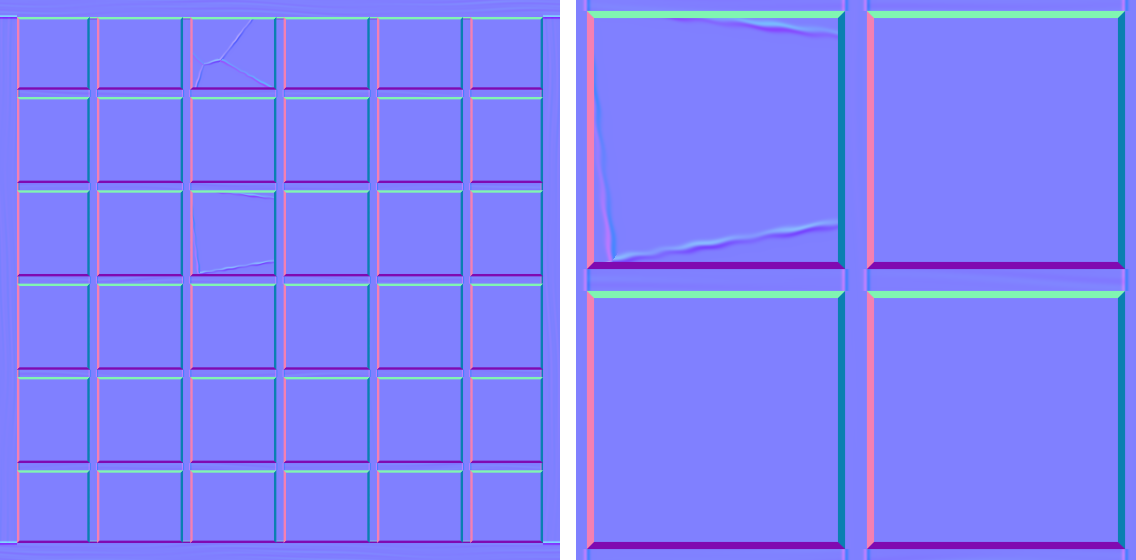
Left: the whole. Right: its middle third, enlarged.
Reproduce this texture map procedurally as a WebGL 1 fragment shader.

```glsl
precision highp float;

// Normal map of a six by six window lattice: bevelled panes in a wooden frame.
// Panes come from box distances per cell, grain from layered sines, and the
// cracks in two panes from the borders of small cellular diagrams.

uniform vec2 u_resolution;

const float CELLS = 6.0;
const float FRAME = 0.182;      // frame width, in cells
const float BAR = 0.039;        // half width of a glazing bar
const float BEVEL = 0.0255;     // width of a pane bevel
const vec2 STEEP = vec2(0.923, 0.385);  // sideways and upward part of a bevel normal

float cover(float d, float aa) {
  return clamp(d / aa + 0.5, 0.0, 1.0);
}

float band(float d, float start, float end, float aa) {
  return cover(d - start, aa) * cover(end - d, aa);
}

// Inward direction of the nearest side (xy) and depth inside the box (z).
vec3 boxInside(vec2 p, vec2 lo, vec2 hi, float aa) {
  vec2 depth = min(p - lo, hi - p);
  vec2 inward = sign(lo + hi - 2.0 * p);
  float sideways = cover(depth.y - depth.x, aa);
  vec2 dir = mix(vec2(0.0, inward.y), vec2(inward.x, 0.0), sideways);
  return vec3(dir, min(depth.x, depth.y));
}

vec3 bevelNormal(vec2 dir) {
  return vec3(dir * STEEP.x, STEEP.y);
}

// Wall slope of a soft groove, peaking at one at distance w from its centre.
float groove(float d, float w) {
  float t = d / w;
  return t * exp(0.5 - 0.5 * t * t);
}

// Wood streaks running along u.
float grain(float u, float v, float seed) {
  float w = v + 0.025 * sin(1.7 * u + seed) + 0.008 * sin(4.3 * u + 9.0 * v + 2.0 * seed);
  float streaks = sin(88.0 * w + 2.0 * sin(1.3 * u + seed)) + 0.6 * sin(163.0 * w + 1.4 * u);
  return streaks * (0.6 + 0.4 * sin(2.1 * u + 14.0 * v + seed));
}

// Keeps the two seeds closest to p.
void visit(vec2 p, vec2 seed, inout vec2 first, inout vec2 second) {
  float d = distance(p, seed);
  if (d < distance(p, first)) {
    second = first;
    first = seed;
  } else if (d < distance(p, second)) {
    second = seed;
  }
}

// Sideways slope of the cracks between four cellular seeds.
vec2 crackSlope(vec2 p, vec2 a, vec2 b, vec2 c, vec2 d) {
  vec2 q = p + 0.003 * sin(47.0 * p.yx + 2.0 * sin(31.0 * p));
  vec2 first = vec2(9.0);
  vec2 second = vec2(10.0);
  visit(q, a, first, second);
  visit(q, b, first, second);
  visit(q, c, first, second);
  visit(q, d, first, second);
  vec2 across = normalize(second - first);
  float edge = dot(0.5 * (first + second) - q, across);
  float wear = 0.32 + 0.14 * sin(17.0 * p.x + 11.0 * p.y);
  return across * wear * groove(edge, 0.009);
}

// Wood surface: grain, board joints and the ends of the bars.
vec3 woodNormal(vec2 p, float aa) {
  vec2 mid = vec2(0.5 * CELLS);
  vec2 node = clamp(floor(p + 0.5), 1.0, CELLS - 1.0);
  vec2 frame = abs(p - mid) - (mid - FRAME);
  vec2 bar = abs(p - node) - BAR;
  bool horizontal = frame.y > 0.0 || (frame.x < 0.0 && bar.x > 0.0);
  vec3 n = vec3(0.0, 0.0, 1.0);
  if (horizontal) {
    n.y += 0.05 * grain(p.x, p.y, 2.3 * floor(p.y + 0.5));
  } else {
    float strength = frame.x > 0.0 ? 0.045 : 0.015;
    n.x += strength * grain(p.y, p.x, 2.3 * floor(p.x + 0.5) + 1.0);
  }
  // Joints at the frame corners and where bars cross.
  float corner = cover(frame.x, aa);
  n.y -= 0.8 * corner * sign(p.y - mid.y) * groove(frame.y, 0.009);
  float crossing = cover(-bar.y, aa) * cover(-frame.x, aa);
  n.x -= 0.45 * crossing * sign(p.x - node.x) * groove(bar.x, 0.006);
  // The frame bevel passes the bar ends, which rise again in a thin lip.
  vec3 opening = boxInside(p, vec2(FRAME), vec2(CELLS - FRAME), aa);
  n = mix(n, bevelNormal(opening.xy), band(opening.z, 0.0, 0.017, aa));
  return mix(n, bevelNormal(-opening.xy), 0.6 * band(opening.z, 0.017, 0.026, aa));
}

void main() {
  vec2 p = CELLS * gl_FragCoord.xy / u_resolution;
  float aa = CELLS / min(u_resolution.x, u_resolution.y);
  vec2 cell = floor(p);
  vec2 local = p - cell;

  // Outer panes are cut short by the frame.
  vec2 lo = mix(vec2(BAR), vec2(FRAME), 1.0 - step(0.5, cell));
  vec2 hi = 1.0 - mix(vec2(BAR), vec2(FRAME), step(CELLS - 1.5, cell));
  vec3 pane = boxInside(local, lo, hi, aa);

  vec3 glass = vec3(0.0, 0.0, 1.0);
  vec2 c = local - 0.5;
  if (cell == vec2(2.0, 5.0)) {
    glass.xy = crackSlope(c, vec2(-0.209, 0.385), vec2(0.395, -0.079), vec2(0.086, -0.625), vec2(-0.901, -0.306));
  } else if (cell == vec2(2.0, 3.0)) {
    glass.xy = crackSlope(c, vec2(0.0), vec2(0.104, 0.846), vec2(-0.826, -0.099), vec2(0.118, -0.721));
  }
  vec3 inset = mix(bevelNormal(pane.xy), glass, cover(pane.z - BEVEL, aa));
  vec3 n = mix(woodNormal(p, aa), inset, cover(pane.z, aa));

  // The green channel points down the canvas.
  gl_FragColor = vec4(0.5 + 0.5 * n * vec3(1.0, -1.0, 1.0), 1.0);
}
```
